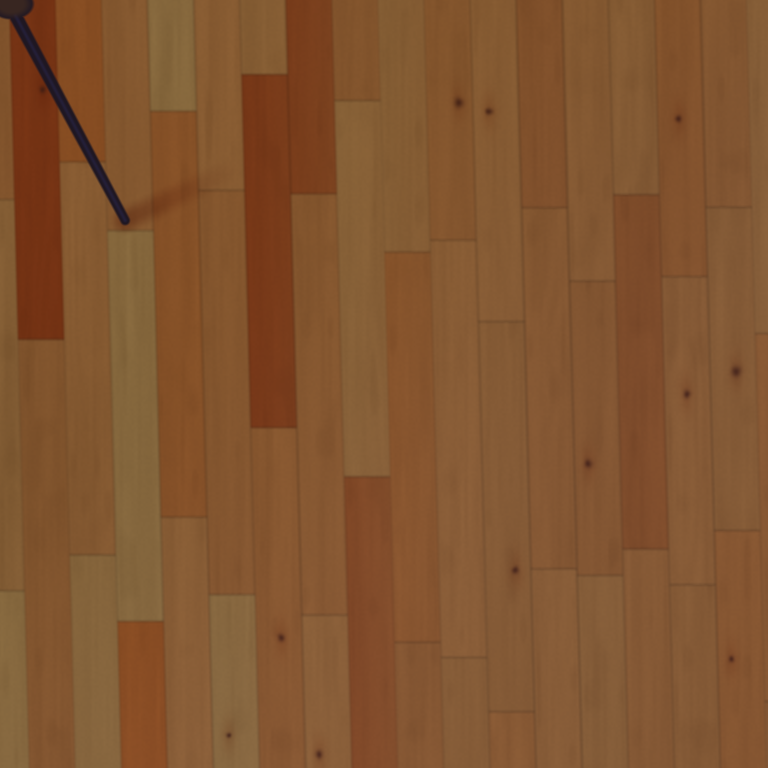
A Shadertoy shader for this texture:

```glsl
const vec3 TAN = vec3(0.525, 0.358, 0.197);
const vec3 BROWN = vec3(0.500, 0.318, 0.165);
const vec3 PALE = vec3(0.520, 0.402, 0.235);
const vec3 ORANGE = vec3(0.525, 0.290, 0.122);
const vec3 RED = vec3(0.450, 0.195, 0.075);
const vec3 KNOT = vec3(0.230, 0.110, 0.075);
const vec3 METAL = vec3(0.120, 0.090, 0.135);
const float BOARD_WIDTH = 0.0600;
const float SLANT = 0.026;
const float EDGE_BLUR = 0.0025;
const float GRAIN = 0.10;
const float KNOT_CHANCE = 0.30;
const vec2 ROD_TOP = vec2(0.020, 0.980);
const vec2 ROD_TIP = vec2(0.163, 0.713);
const vec2 SHADOW_END = vec2(0.315, 0.785);

float hash(vec2 p) {
    vec3 q = fract(vec3(p.xyx) * 0.1031);
    q += dot(q, q.yzx + 33.33);
    return fract((q.x + q.y) * q.z);
}

float noise(vec2 p) {
    vec2 i = floor(p), f = fract(p);
    f = f * f * (3.0 - 2.0 * f);
    return mix(mix(hash(i), hash(i + vec2(1, 0)), f.x),
               mix(hash(i + vec2(0, 1)), hash(i + vec2(1, 1)), f.x), f.y);
}

// Returns distance to the segment and position along it
vec2 segment(vec2 p, vec2 a, vec2 b) {
    vec2 ab = b - a;
    float t = clamp(dot(p - a, ab) / dot(ab, ab), 0.0, 1.0);
    return vec2(length(p - a - ab * t), t);
}

float boardLength(float column) {
    return mix(0.36, 0.62, hash(vec2(column, 7.0)));
}

float boardCoord(float column, float y) {
    return y / boardLength(column) + hash(vec2(column, 19.0));
}

// Golden ratio steps keep neighbouring boards distinct
vec3 boardColor(float column, float row, float spread) {
    float tone = fract(column * 0.618 + row * 0.29);
    vec3 base = mix(TAN, BROWN, 0.8 * hash(vec2(column, row) + 40.0));
    vec3 c = mix(PALE, base, smoothstep(0.18, 0.38, tone));
    c = mix(c, ORANGE, smoothstep(0.65, 0.88, tone));
    c = mix(c, RED, smoothstep(0.895, 0.905, tone));
    return mix(base, c, spread);
}

vec3 columnColor(float column, float y, float spread) {
    float t = boardCoord(column, y);
    float joint = floor(t + 0.5);
    float d = (t - joint) * boardLength(column);
    vec3 c = mix(boardColor(column, joint - 1.0, spread),
                 boardColor(column, joint, spread),
                 smoothstep(-EDGE_BLUR, EDGE_BLUR, d));
    return c * (1.0 - 0.10 * smoothstep(0.004, 0.0, abs(d)));
}

// Long fibres plus faint arched growth rings
float woodGrain(vec2 p, float seed) {
    vec2 q = p + seed * vec2(37.0, 61.0);
    float fibre = 0.6 * noise(q * vec2(75.0, 3.0)) + 0.4 * noise(q * vec2(210.0, 9.0));
    float rings = 0.5 + 0.5 * cos(26.0 * noise(q * vec2(22.0, 2.6)) + 5.0 * noise(q * 14.0));
    float flecks = smoothstep(0.68, 0.95, noise(q * vec2(65.0, 20.0)));
    return (fibre - 0.5) + 0.28 * (rings - 0.5) * seed - 0.4 * flecks;
}

void mainImage(out vec4 fragColor, in vec2 fragCoord) {
    vec2 p = fragCoord / iResolution.y;

    // Slanted columns of boards
    float x = (p.x + SLANT * (p.y - 1.0)) / BOARD_WIDTH + 0.8;
    float column = floor(x);
    float seam = floor(x + 0.5);
    float seamDist = (x - seam) * BOARD_WIDTH;
    float spread = mix(1.0, 0.25, smoothstep(0.22, 0.62, p.x));
    vec3 color = mix(columnColor(seam - 1.0, p.y, spread),
                     columnColor(seam, p.y, spread),
                     smoothstep(-EDGE_BLUR, EDGE_BLUR, seamDist));
    float seamDepth = 0.03 + 0.08 * hash(vec2(seam, 3.0));
    color *= 1.0 - seamDepth * smoothstep(0.004, 0.0, abs(seamDist));

    // Grain, fading toward the seams
    float t = boardCoord(column, p.y);
    vec2 board = vec2(column, floor(t));
    float inside = smoothstep(0.0, 0.006, abs(seamDist));
    float grain = GRAIN * woodGrain(p, hash(board + 11.0)) * inside;
    color *= 1.0 + grain * vec3(0.8, 1.0, 1.3);

    // Knots with stretched reddish halos
    if (hash(board + 5.0) < KNOT_CHANCE) {
        vec2 center = mix(vec2(0.3), vec2(0.7), vec2(hash(board + 23.0), hash(board + 31.0)));
        vec2 d = (vec2(fract(x), fract(t)) - center) * vec2(BOARD_WIDTH, boardLength(column));
        d.x += 0.003 * (noise(p * 90.0) - 0.5);
        float size = mix(0.003, 0.0060, hash(board + 47.0));
        float core = exp(-dot(d * vec2(1.0, 0.8), d) / (size * size));
        float halo = exp(-dot(d * vec2(1.0, 0.15), d) / (0.009 * 0.009));
        color *= 1.0 - halo * inside * vec3(0.06, 0.13, 0.18);
        color = mix(color, KNOT, 0.75 * core);
    }

    // Broad uneven light
    float light = noise(p * 2.5 + 4.0) - 0.5;
    color *= 1.0 + 0.05 * light;
    color += vec3(0.01, 0.008, 0.025) * smoothstep(0.6, 1.4, p.x + 1.0 - p.y);
    color *= 1.0 + 0.02 * (noise(p * 330.0) - 0.5);

    // Soft warm shadow leaving the rod tip
    vec2 shade = segment(p, ROD_TIP, SHADOW_END);
    float shadow = smoothstep(0.022, 0.002, shade.x) * (1.0 - shade.y);
    color *= 1.0 - shadow * vec3(0.16, 0.30, 0.36);

    // Dark tapering rod with a bluish sheen and its mount
    vec2 rod = segment(p, ROD_TOP, ROD_TIP);
    float radius = mix(0.0085, 0.0060, rod.y);
    float mount = length((p - vec2(0.015, 0.995)) * vec2(0.7, 1.0)) - 0.020;
    float metal = smoothstep(0.002, -0.002, min(rod.x - radius, mount));
    vec3 metalColor = METAL + vec3(0.02, 0.03, 0.08) * smoothstep(0.004, 0.0, rod.x);
    metalColor = mix(metalColor, vec3(0.22, 0.15, 0.13), smoothstep(0.002, -0.010, mount));
    color = mix(color, metalColor, metal);

    fragColor = vec4(clamp(color, 0.0, 1.0), 1.0);
}
```
